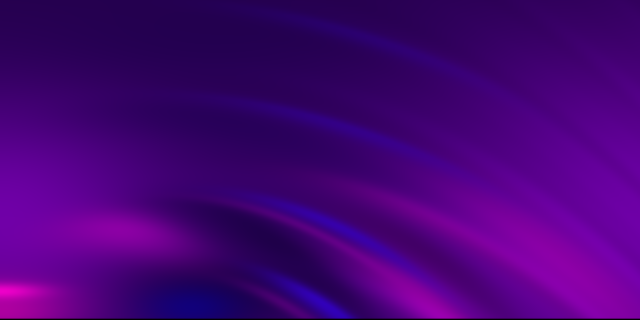
This background is drawn by a WebGL 1 fragment shader. Its source:

```glsl
precision highp float;

uniform vec2 u_resolution;

const vec3 NIGHT = vec3(0.10, 0.0, 0.27);
const vec3 INDIGO = vec3(0.13, 0.0, 0.33);
const vec3 PLUM = vec3(0.24, 0.0, 0.36);
const vec3 VIOLET = vec3(0.45, 0.0, 0.67);
const vec3 ORCHID = vec3(0.61, 0.0, 0.68);
const vec3 MAGENTA = vec3(1.0, 0.0, 0.82);
const vec3 BLUE = vec3(0.20, 0.0, 0.76);

// Soft elliptical spot
float glow(vec2 p, vec2 center, vec2 radius) {
  vec2 d = (p - center) / radius;
  return exp(-dot(d, d));
}

// Falling arc: widths are (above, below), span is (middle x, half length)
float arc(vec2 p, vec2 apex, float bend, vec2 widths, vec2 span) {
  float dx = p.x - apex.x;
  float slope = 2.0 * bend * dx;
  float d = (p.y - apex.y + bend * dx * dx) / sqrt(1.0 + slope * slope);
  float across = d / mix(widths.y, widths.x, smoothstep(-0.01, 0.01, d));
  float along = (p.x - span.x) / span.y;
  return exp(-across * across - along * along);
}

// Fine brushed streaks that follow the arcs
float streaks(vec2 p) {
  float dx = p.x - 0.55;
  float level = p.y + 0.32 * dx * dx;
  float sum = 0.0;
  for (int i = 0; i < 3; i++) {
    float k = float(i);
    sum += sin(level * (31.0 + 23.0 * k) + p.x * (1.3 - k) + 2.1 * k) / (1.0 + k);
  }
  return sum;
}

// Broad purple field, lit from both sides
vec3 backdrop(vec2 p) {
  vec3 c = mix(vec3(0.19, 0.0, 0.40), vec3(0.14, 0.0, 0.30), p.y);
  c = mix(c, VIOLET, 0.95 * glow(p, vec2(0.0, 0.32), vec2(0.5, 0.36)));
  c = mix(c, VIOLET, 0.92 * glow(p, vec2(2.05, 0.26), vec2(0.8, 0.6)));
  return mix(c, INDIGO * 0.92, 0.5 * glow(p, vec2(0.65, 0.88), vec2(0.55, 0.12)));
}

// Dark folds between the lights
vec3 addFolds(vec3 c, vec2 p) {
  c = mix(c, INDIGO, 0.6 * arc(p, vec2(0.4, 0.65), 0.3, vec2(0.05, 0.08), vec2(0.7, 0.4)));
  c = mix(c, NIGHT, 0.8 * arc(p, vec2(0.5, 0.36), 0.85, vec2(0.05, 0.08), vec2(0.85, 0.34)));
  c = mix(c, PLUM, 0.75 * arc(p, vec2(0.6, 0.44), 0.43, vec2(0.05), vec2(1.32, 0.32)));
  return mix(c, NIGHT * 0.8, 0.85 * glow(p, vec2(0.68, 0.08), vec2(0.28, 0.14)));
}

// Warm pink sweeps
vec3 addPinks(vec3 c, vec2 p) {
  c = mix(c, ORCHID, 0.75 * arc(p, vec2(0.6, 0.60), 0.31, vec2(0.08, 0.11), vec2(1.78, 0.34)));
  c = mix(c, ORCHID, 0.55 * arc(p, vec2(0.6, 0.49), 0.305, vec2(0.03, 0.04), vec2(1.4, 0.36)));
  c = mix(c, ORCHID, 0.95 * arc(p, vec2(0.6, 0.30), 0.45, vec2(0.06, 0.07), vec2(1.36, 0.24)));
  c = mix(c, ORCHID, 0.35 * arc(p, vec2(0.5, 0.39), 0.49, vec2(0.016), vec2(1.0, 0.32)));
  c = mix(c, ORCHID, 0.35 * arc(p, vec2(0.5, 0.155), 0.7, vec2(0.02), vec2(0.88, 0.14)));
  return mix(c, ORCHID, 0.8 * arc(p, vec2(0.3, 0.285), 0.6, vec2(0.06, 0.08), vec2(0.38, 0.22)));
}

// Cool blue rims
vec3 addBlues(vec3 c, vec2 p) {
  c = mix(c, BLUE, 0.24 * arc(p, vec2(0.4, 1.0), 0.21, vec2(0.02, 0.03), vec2(1.15, 0.4)));
  c = mix(c, BLUE, 0.38 * arc(p, vec2(0.4, 0.71), 0.23, vec2(0.018, 0.03), vec2(1.1, 0.4)));
  c = mix(c, BLUE, 0.7 * arc(p, vec2(0.55, 0.41), 0.46, vec2(0.02, 0.024), vec2(1.07, 0.28)));
  c = mix(c, BLUE, 0.95 * arc(p, vec2(0.5, 0.21), 0.61, vec2(0.022, 0.035), vec2(1.02, 0.18)));
  return mix(c, vec3(0.04, 0.0, 0.56), 0.7 * glow(p, vec2(0.6, 0.04), vec2(0.16, 0.07)));
}

// Hot light in the lower left corner
vec3 addCorner(vec3 c, vec2 p) {
  c = mix(c, MAGENTA * 0.8, 0.75 * glow(p, vec2(0.0, 0.03), vec2(0.23, 0.09)));
  return mix(c, MAGENTA, 0.85 * glow(p, vec2(0.0, 0.09), vec2(0.13, 0.024)));
}

void main() {
  vec2 p = gl_FragCoord.xy / u_resolution.y;
  p.x *= 2.0 * u_resolution.y / u_resolution.x;

  vec3 color = backdrop(p);
  color = addFolds(color, p);
  color = addPinks(color, p);
  color = addBlues(color, p);
  color = addCorner(color, p);

  float sheen = smoothstep(0.3, 1.2, p.x) * (1.0 - 0.6 * p.y);
  color *= 1.0 + 0.035 * sheen * streaks(p);

  // Thin dark lower border
  color *= smoothstep(0.001, 0.007, p.y);
  gl_FragColor = vec4(color, 1.0);
}
```
